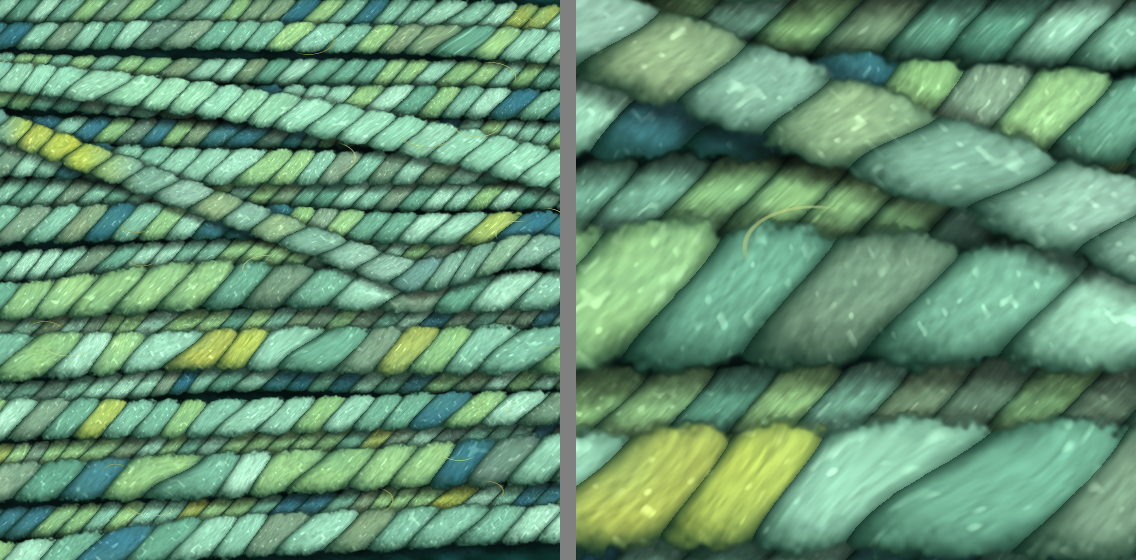
Left: the whole. Right: its middle third, enlarged.
Give the GLSL for this texture, as a three.js fragment shader.

```glsl
varying vec2 vUv;

float hash(vec2 p) {
  return fract(sin(dot(p, vec2(127.1, 311.7))) * 43758.5453);
}

float noise(vec2 p) {
  vec2 i = floor(p), f = fract(p);
  f = f * f * (3.0 - 2.0 * f);
  return mix(mix(hash(i), hash(i + vec2(1.0, 0.0)), f.x),
             mix(hash(i + vec2(0.0, 1.0)), hash(i + vec2(1.0, 1.0)), f.x), f.y);
}

// Dyed colour of one ply at x: mint and teal, with zones of blue, leaf, olive and gold
vec3 plyColor(float cell, float id, float x) {
  float pick = hash(vec2(cell, id));
  float zone = noise(vec2(x * 3.5 + id * 7.3, id * 3.7));
  vec3 color = mix(vec3(0.36, 0.60, 0.50), vec3(0.66, 0.87, 0.75), hash(vec2(id, cell + 4.0)));
  color = mix(color, vec3(0.57, 0.75, 0.46), 0.8 * step(0.72, pick * 0.65 + zone * 0.5));
  float blueRow = step(abs(id - 5.0), 0.5) * step(x, 0.55) + step(abs(id - 17.0), 0.5);
  color = mix(color, vec3(0.13, 0.36, 0.46), 0.8 * step(pick, 0.55 - zone + 0.4 * blueRow));
  color = mix(color, vec3(0.45, 0.53, 0.43), 0.75 * step(0.86, hash(vec2(cell + 9.0, id))));
  float goldRow = step(abs(id - 12.0), 0.5) * exp(-25.0 * (x - 0.5) * (x - 0.5));
  float gold = step(hash(vec2(cell, id + 21.0)), 0.02 + 0.45 * goldRow);
  return mix(color, vec3(0.72, 0.75, 0.28), 0.7 * gold);
}

// One twisted strand centred on height y, laid over the colour below
void strand(inout vec3 color, vec2 p, float y, float radius, float pitch,
            float id, float light, vec4 tint) {
  float fuzz = noise(p * vec2(110.0, 150.0) + id) + 0.6 * noise(p.yx * 260.0) - 0.8;
  float v = (p.y - y) / radius + fuzz * 0.14;
  float lean = radius * (1.05 * v - 0.22 * v * v * v);
  float phase = hash(vec2(id, 2.0));
  float u = (p.x - lean) / pitch + 0.9 * noise(vec2(p.x * 8.0, id)) + phase + fuzz * 0.07;
  float cell = floor(u);
  float across = 2.0 * fract(u) - 1.0;
  float plyX = (cell + 0.05 - phase) * pitch;

  // Shadow cast on the strands behind
  color *= 1.0 - 0.6 * smoothstep(1.5, 0.85, abs(v + 0.12));

  float outline = 1.0 - 0.2 * across * across;
  float cover = smoothstep(0.1, -0.08, abs(v) - outline);
  float roundness = sqrt(max(0.0, 1.0 - v * v * 0.92));
  float groove = 1.0 - pow(abs(across), 3.0);
  float height = roundness * mix(0.42, 1.0, groove);

  // Fibres run along each ply
  float along = (p.x + p.y) / radius;
  float fibre = noise(vec2(u * 13.0, along * 1.3 + id)) * 0.5
              + noise(vec2(u * 24.0, along * 4.0)) * 0.5;
  vec3 dye = mix(plyColor(cell, id, plyX), tint.rgb, tint.a);
  dye *= 0.86 + 0.36 * fibre;
  dye = mix(dye, vec3(0.42, 0.65, 0.53), 0.35 * noise(p * 28.0 + id));

  float lit = clamp(height * (0.94 + 0.28 * v) + 0.08 * across, 0.0, 1.2) * light;
  vec3 yarn = mix(vec3(0.05, 0.18, 0.13), dye, smoothstep(0.02, 0.82, lit));
  yarn *= 0.86 + 0.25 * lit;
  float glint = smoothstep(0.72, 1.0, noise(vec2(u * 9.0, along * 3.5) + id * 5.0));
  yarn += vec3(0.20, 0.22, 0.19) * glint * height * light;
  color = mix(color, yarn, cover);
}

void main() {
  vec2 p = vUv;
  vec3 color = mix(vec3(0.03, 0.13, 0.10), vec3(0.10, 0.29, 0.29), noise(p * vec2(25.0, 60.0)));

  // Eighteen rows: thin even rows behind, thick odd rows in front
  for (int i = 0; i < 18; i++) {
    float k = float(i);
    float front = step(9.0, k);
    float row = mix(2.0 * k, 2.0 * k - 17.0, front);
    float vary = hash(vec2(row, 5.0));
    float base = 0.985 - row * 0.056;
    float y = base + (p.x - 0.4) * mix(0.06, -0.035, base)
            + 0.03 * (noise(vec2(p.x * 2.5, row * 4.1)) - 0.5);
    float low = smoothstep(0.75, 0.4, base);
    float radius = mix(0.026 + 0.006 * vary, 0.027 + 0.006 * vary + 0.008 * low, front);
    radius *= 0.85 + 0.32 * noise(vec2(p.x * 3.0, row + 40.0));
    float pitch = mix(0.042, 0.048 + 0.036 * vary * low, front);
    float light = mix(0.88, 1.0, front) * (0.84 + 0.26 * noise(vec2(p.x * 4.0, row * 2.3)));
    strand(color, p, y, radius, pitch, row + 1.0, light, vec4(0.0));
  }

  // Loose strand, gold at the left and grey-green further on
  float goldEnd = smoothstep(0.26, 0.14, p.x) * smoothstep(0.0, 0.06, p.x);
  vec3 looseColor = mix(vec3(0.51, 0.65, 0.58), vec3(0.78, 0.80, 0.24), goldEnd);
  float looseY = 0.775 - 0.37 * p.x + 0.14 * smoothstep(0.7, 1.0, p.x);
  strand(color, p, looseY, 0.031, 0.056, 31.0, 0.97, vec4(looseColor, 0.65));

  // Pale strand sagging across the top
  float paleY = 0.863 - 0.08 * p.x - 0.09 * p.x * p.x;
  strand(color, p, paleY, 0.029 + 0.012 * p.x, 0.054, 37.0, 1.1, vec4(0.58, 0.82, 0.69, 0.8));

  // Stray tinsel arcs
  for (int i = 0; i < 22; i++) {
    float k = float(i);
    vec2 q = p - vec2(hash(vec2(k, 51.0)), hash(vec2(k, 63.0)));
    float size = 0.014 + 0.035 * hash(vec2(k, 71.0));
    float turn = 6.283 * hash(vec2(k, 83.0));
    q.y *= 1.7;
    float arc = smoothstep(0.0022, 0.0005, abs(length(q) - size));
    arc *= smoothstep(0.3, 0.8, dot(q, vec2(cos(turn), sin(turn))) / size);
    vec3 tinsel = mix(vec3(0.62, 0.60, 0.16), vec3(0.80, 0.88, 0.62), hash(vec2(k, 97.0)));
    color = mix(color, tinsel, 0.6 * arc);
  }

  gl_FragColor = vec4(clamp(color, 0.0, 1.0), 1.0);
}
```
